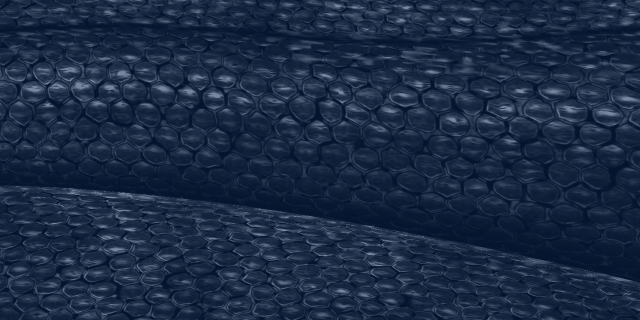
Reproduce this texture procedurally as a WebGL 1 fragment shader.

```glsl
precision highp float;
// Folds of glossy navy snakeskin: staggered rounded scales wrapped over three rolls.

uniform vec2 u_resolution;

float hash(vec2 p) {
  return fract(sin(dot(p, vec2(127.1, 311.7))) * 43758.5453);
}

float noise(vec2 p) {
  vec2 i = floor(p), f = fract(p);
  f = f * f * (3.0 - 2.0 * f);
  return mix(mix(hash(i), hash(i + vec2(1.0, 0.0)), f.x),
             mix(hash(i + vec2(0.0, 1.0)), hash(i + vec2(1.0, 1.0)), f.x), f.y);
}

float bump(float x, float width) {
  return exp(-x * x / (width * width));
}

// Jittered centre of one scale; odd rows are shifted by half a scale
vec2 scaleCentre(vec2 cell) {
  vec2 jitter = vec2(hash(cell), hash(cell + 37.0)) - 0.5;
  return vec2(cell.x + 0.5 * mod(cell.y, 2.0), cell.y * 0.8) + 0.17 * jitter;
}

vec2 neighbour(vec2 p, int k) {
  float j = floor(float(k) / 3.0 + 0.01);
  float row = floor(p.y / 0.8 + 0.5) + j - 1.0;
  float col = floor(p.x - 0.5 * mod(row, 2.0) + 0.5) + float(k) - 3.0 * j - 1.0;
  return vec2(col, row);
}

// xy: position inside the scale, z: distance to its edge, w: random id
vec4 snakeScale(vec2 p) {
  vec2 nearest = vec2(0.0), local = vec2(9.0);
  for (int k = 0; k < 9; k++) {
    vec2 cell = neighbour(p, k);
    vec2 d = p - scaleCentre(cell);
    if (dot(d, d) < dot(local, local)) { local = d; nearest = cell; }
  }
  float edge = 0.52 - length(local);
  for (int k = 0; k < 9; k++) {
    vec2 toOther = scaleCentre(neighbour(p, k)) - p + local;
    float gap = length(toOther);
    if (gap > 0.01) edge = min(edge, 0.5 * gap - dot(local, toOther) / gap);
  }
  return vec4(local, max(edge, 0.0), hash(nearest + 11.0));
}

// Brightness added to the base navy; q is in units of the canvas height
float leather(vec2 q) {
  float top = 0.89 + 0.025 * cos(3.3 * (q.x - 0.35));
  float bottom = 0.42 - 0.1 * pow(max(q.x, 0.0), 1.6);
  float blotch = noise(q * vec2(5.0, 8.0));
  float slope, lit, rim, glint;
  vec2 p;

  if (q.y > top) {
    // Far roll
    float d = q.y - top;
    p = vec2(q.x * 14.0 + d * 6.0, d * 23.0 + 0.3 * sin(q.x * 4.0));
    slope = 0.5;
    lit = (0.4 + 0.4 * blotch) * smoothstep(0.0, 0.03, d);
    rim = 0.14;
    glint = 0.6;
  } else if (q.y > bottom) {
    // Main roll, wrapped as a cylinder
    float halfHeight = 0.5 * (top - bottom);
    slope = (q.y - 0.5 * (top + bottom)) / halfHeight;
    p = vec2(13.2 * q.x - 1.2 * q.x * q.x + 0.3 * slope,
             asin(slope * 0.98) * halfHeight / 0.081);
    lit = 0.38 + 0.6 * bump(slope - 0.36, 0.3) + 0.32 * bump(slope + 0.36, 0.3);
    lit *= smoothstep(-1.05, -0.6, slope) * mix(1.1, 0.8, q.x * 0.5) * (0.8 + 0.4 * blotch);
    rim = 0.16;
    glint = smoothstep(0.5, 0.9, slope);
  } else {
    // Near roll, rows crowding at its crest
    float d = bottom - q.y;
    slope = 1.0 - d / 0.5;
    float arc = acos(clamp(slope, -1.0, 1.0)) * 0.5;
    p = vec2(q.x * 11.8 + arc * 6.0, -arc / 0.066);
    lit = (0.4 + 0.5 * blotch) * mix(1.0, 0.8, q.x * 0.5);
    rim = 0.25;
    glint = 1.0 - smoothstep(0.0, 0.14, d);
  }

  // Slightly irregular outlines
  p += 0.16 * vec2(noise(q * 7.0), noise(q * 7.0 + 20.0));
  p += 0.09 * vec2(noise(p * 3.7), noise(p * 3.7 + 9.0));
  vec4 sc = snakeScale(p);
  float body = smoothstep(0.04, 0.11, sc.z);
  float scratch = noise(p * vec2(6.0, 21.0) + sc.w * 40.0);
  float patchy = noise(p * 4.3 + 5.0);
  float pores = noise(q * 115.0);

  // Domed faces glint where they tilt towards the lamps
  float tilt = slope + 1.25 * sc.y + 0.3 * (sc.w - 0.5);
  float middle = bump(sc.x + 0.12 - 0.2 * sc.w, 0.3);
  float gloss = bump(tilt - 0.5, 0.19) + 0.5 * bump(tilt + 0.2, 0.17);
  gloss *= middle * (0.3 + 0.9 * sc.w) * smoothstep(0.1, 0.75, 0.6 * scratch + 0.4 * patchy);
  float face = 0.03 + 0.06 * scratch * pores + 0.03 * smoothstep(-0.3, 0.4, sc.y) + 0.38 * gloss;
  float value = lit * body * face;

  // Lighter skin in the grooves and a bright lip around part of each scale
  float skin = bump(sc.z, 0.035) * smoothstep(0.25, 0.7, patchy);
  float side = 0.25 + 0.75 * smoothstep(0.1, -0.3, sc.y + 0.4 * sc.x);
  float lip = bump(sc.z - 0.085, 0.03) * side * smoothstep(0.15, 0.7, noise(p * 2.7 + 31.0));
  value += rim * (0.15 + 0.85 * lit) * (0.8 * skin + lip) * (0.6 + 0.8 * pores);

  // Long glints where the surface turns away
  float streak = noise(vec2(q.x * 26.0, (q.y + 0.1 * q.x) * 115.0));
  value += 0.16 * glint * smoothstep(0.55, 0.95, streak) * (0.3 + 0.7 * blotch);

  // Creases between the rolls
  value *= mix(0.35, 1.0, smoothstep(0.0, 0.014, abs(q.y - top)));
  float crest = smoothstep(0.012, 0.004, abs(q.y - bottom + 0.008));
  return value + 0.06 * crest * (0.3 + streak) * (1.0 - 0.3 * q.x);
}

void main() {
  // Four samples per fragment smooth the edges
  float value = 0.0;
  for (int k = 0; k < 4; k++) {
    vec2 offset = vec2(mod(float(k), 2.0), floor(float(k) * 0.5)) * 0.5 - 0.25;
    value += 0.25 * leather((gl_FragCoord.xy + offset) / u_resolution.y);
  }
  gl_FragColor = vec4(vec3(0.02, 0.08, 0.18) + min(value * 1.6, 0.45), 1.0);
}
```
